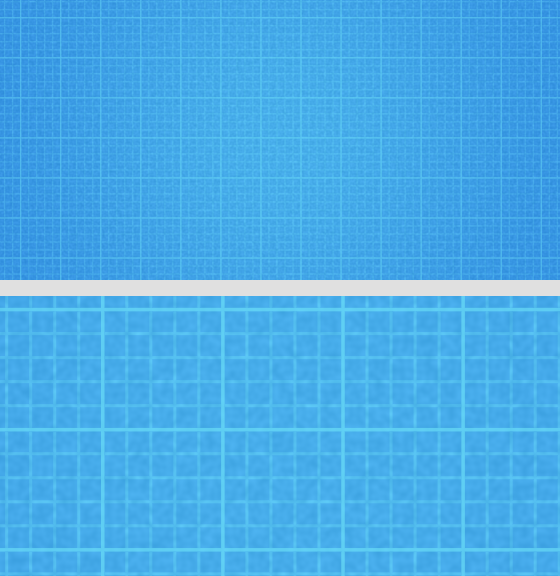
Top, the full canvas; bottom, a detail of the centre.
Give the GLSL for this pattern, as a Shadertoy shader.

```glsl
#define CELL 0.143
#define SUBDIVISIONS 5.0
#define ORIGIN vec2(0.0740, 0.0785)
#define MAJOR_WIDTH 0.0042
#define MINOR_WIDTH 0.0036
#define MAJOR_ALPHA 0.66
#define MINOR_ALPHA 0.34
#define GRAIN_SCALE 115.0
#define GRAIN_AMOUNT 0.04
#define CENTRE_COLOR vec3(0.275, 0.675, 0.917)
#define EDGE_COLOR vec3(0.208, 0.575, 0.885)
#define LINE_COLOR vec3(0.42, 0.88, 0.97)

vec2 gradientAt(vec2 cell) {
    vec3 p = fract(cell.xyx * vec3(0.1031, 0.1030, 0.0973));
    p += dot(p, p.yzx + 33.33);
    float angle = 6.28318 * fract((p.x + p.y) * p.z);
    return vec2(cos(angle), sin(angle));
}

float gradientNoise(vec2 p) {
    vec2 i = floor(p), f = fract(p);
    vec2 u = f * f * f * (f * (f * 6.0 - 15.0) + 10.0);
    vec2 e = vec2(0.0, 1.0);
    float a = dot(gradientAt(i), f);
    float b = dot(gradientAt(i + e.yx), f - e.yx);
    float c = dot(gradientAt(i + e.xy), f - e.xy);
    float d = dot(gradientAt(i + e.yy), f - e.yy);
    return mix(mix(a, b, u.x), mix(c, d, u.x), u.y);
}

// Box-filtered coverage of the vertical and horizontal lines of a grid
float gridCoverage(vec2 p, float spacing, float width, float pixel) {
    vec2 d = (fract(p / spacing + 0.5) - 0.5) * spacing;
    float h = 0.5 * width;
    vec2 lines = (clamp(d + 0.5 * pixel, -h, h) - clamp(d - 0.5 * pixel, -h, h)) / pixel;
    return max(lines.x, lines.y);
}

void mainImage(out vec4 fragColor, in vec2 fragCoord) {
    float pixel = 1.0 / iResolution.y;
    vec2 p = fragCoord * pixel;
    vec2 centre = 0.5 * iResolution.xy * pixel;

    // Paper: radial shading with fine grain
    float vignette = smoothstep(0.05, 1.15, length(p - centre));
    float grain = gradientNoise(p * GRAIN_SCALE)
                + 0.5 * gradientNoise(p * GRAIN_SCALE * 0.43 + 17.3);
    vec3 color = mix(CENTRE_COLOR, EDGE_COLOR, vignette);

    // Fine and bold rulings, slightly uneven in ink
    vec2 q = p - ORIGIN;
    float minor = gridCoverage(q, CELL / SUBDIVISIONS, MINOR_WIDTH, pixel);
    float major = gridCoverage(q, CELL, MAJOR_WIDTH, pixel);
    float ink = max(minor * MINOR_ALPHA * (1.0 + 0.4 * grain), major * MAJOR_ALPHA);
    color = mix(color, LINE_COLOR, ink * (1.0 - 0.2 * vignette));

    color += GRAIN_AMOUNT * grain * (1.0 - 0.6 * major);
    fragColor = vec4(color, 1.0);
}
```
